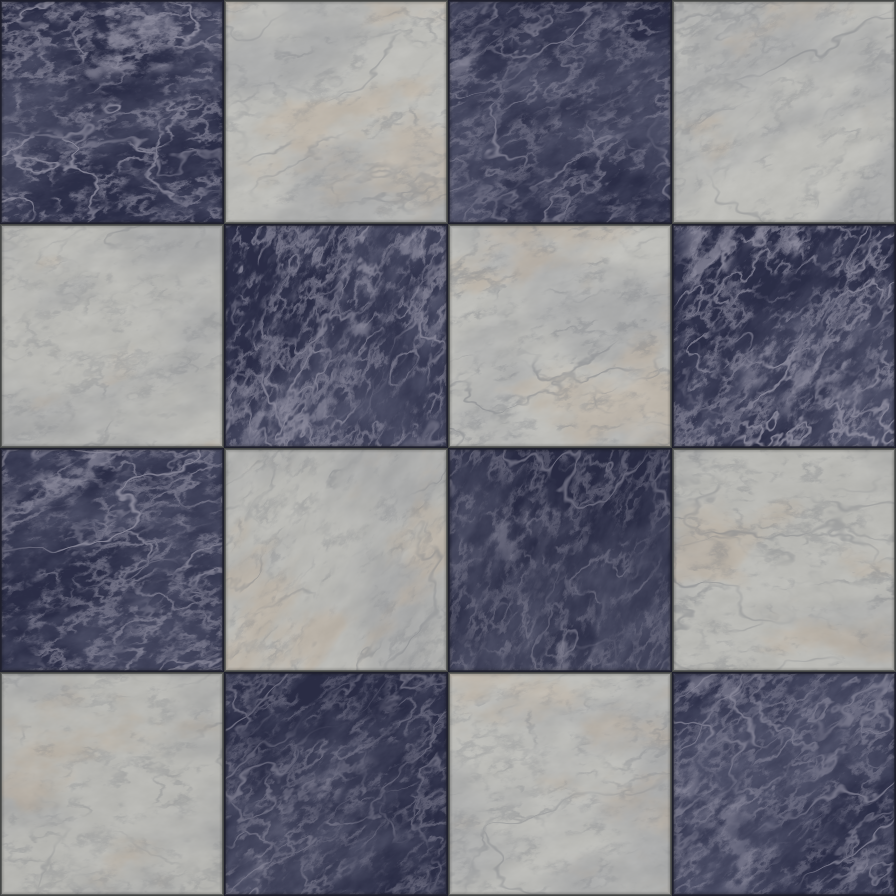
Write a WebGL 2 fragment shader that draws this texture.

```glsl
#version 300 es
precision highp float;
// Checkerboard of polished marble: four by four square tiles, pale grey and navy.
// Each tile has its own seed, grain direction and veins (level lines of warped
// noise); narrow dark joints with a soft bevel separate the wrapping tiles.

uniform vec2 u_resolution;
out vec4 fragColor;

const float TILES = 4.0;
const float JOINT = 0.007;   // half width, in tile units
const float BEVEL = 0.024;

const vec3 NAVY_DEEP = vec3(0.165, 0.175, 0.270);
const vec3 NAVY_HAZE = vec3(0.315, 0.325, 0.415);
const vec3 NAVY_VEIN = vec3(0.560, 0.555, 0.620);
const vec3 PALE_BASE = vec3(0.725, 0.725, 0.710);
const vec3 PALE_CLOUD = vec3(0.635, 0.640, 0.645);
const vec3 PALE_VEIN = vec3(0.490, 0.500, 0.520);
const vec3 PALE_WARM = vec3(0.730, 0.675, 0.610);
const vec3 JOINT_NAVY = vec3(0.120, 0.125, 0.180);
const vec3 JOINT_PALE = vec3(0.270, 0.280, 0.275);

float hash(vec2 cell, float seed) {
  vec3 p = fract(vec3(cell, seed) * vec3(0.1031, 0.1030, 0.0973));
  p += dot(p, p.yzx + 33.33);
  return fract((p.x + p.y) * p.z);
}

float noise(vec2 p, float seed) {
  vec2 c = floor(p), f = fract(p);
  f = f * f * (3.0 - 2.0 * f);
  return mix(mix(hash(c, seed), hash(c + vec2(1, 0), seed), f.x),
             mix(hash(c + vec2(0, 1), seed), hash(c + 1.0, seed), f.x), f.y);
}

float fbm(vec2 p, float seed) {
  float sum = 0.0, amp = 0.516;
  for (int i = 0; i < 5; i++) {
    sum += amp * noise(p, seed);
    p = mat2(1.6, 1.2, -1.2, 1.6) * p + 7.3;
    amp *= 0.5;
  }
  return sum;
}

// Broken lines along the middle level of noise, at doubling frequencies.
float veins(vec2 p, float seed, float width, float sparsity) {
  float result = 0.0, freq = 2.3;
  for (int i = 0; i < 4; i++) {
    float s = seed + float(i);
    float level = abs(fbm(p * freq, s) - 0.5);
    float line = 1.0 - smoothstep(0.0, width * freq, level);
    float mask = smoothstep(sparsity, sparsity + 0.3, fbm(p * freq * 0.7 + 3.7, s + 4.0));
    result = max(result, line * mask * (1.0 - 0.12 * float(i)));
    freq *= 2.0;
  }
  return result;
}

vec3 navyMarble(vec2 p, float seed, float strength) {
  float haze = smoothstep(0.28, 0.72, fbm(p * 1.8, seed + 9.0));
  float dust = fbm(p * 16.0, seed + 10.0);
  vec3 col = mix(NAVY_DEEP, NAVY_HAZE, clamp(haze * 0.75 + (dust - 0.5) * 0.8, 0.0, 1.0));
  // Pale crusts gather where the broad noise peaks.
  float crust = smoothstep(0.56, 0.76, fbm(p * 3.2, seed + 11.0))
              * smoothstep(0.42, 0.66, dust);
  col = mix(col, NAVY_VEIN, crust * strength * 0.75);
  return mix(col, NAVY_VEIN, veins(p, seed, 0.008, 0.36) * strength);
}

vec3 paleMarble(vec2 p, float seed, float strength) {
  float cloud = smoothstep(0.38, 0.74, fbm(p * 2.6, seed + 9.0));
  float warm = smoothstep(0.54, 0.78, fbm(p * 4.0, seed + 10.0));
  vec3 col = mix(PALE_BASE, PALE_CLOUD, cloud * 0.8);
  col = mix(col, PALE_WARM, warm * 0.5);
  col += (fbm(p * 15.0, seed + 11.0) - 0.5) * 0.06;
  return mix(col, PALE_VEIN, veins(p, seed, 0.009, 0.47) * strength * 0.65);
}

// Coordinates turned to the grain and stretched along it.
vec2 grain(vec2 p, float angle) {
  vec2 along = vec2(cos(angle), sin(angle));
  return vec2(dot(p, along) * 0.75, dot(p, vec2(-along.y, along.x)) * 1.3);
}

void main() {
  vec2 grid = gl_FragCoord.xy / u_resolution * TILES;
  vec2 tile = mod(floor(grid), TILES);
  vec2 local = fract(grid) - 0.5;
  float pixel = TILES / min(u_resolution.x, u_resolution.y);

  // Per-tile variation
  float seed = 17.0 * tile.x + 71.0 * tile.y + 5.0;
  float turn = hash(tile, seed + 12.0);
  float strength = mix(0.6, 0.95, hash(tile, seed + 13.0));
  float tone = mix(0.97, 1.03, hash(tile, seed + 14.0));

  bool isNavy = mod(tile.x + tile.y, 2.0) > 0.5;
  vec2 p = grain(local, mix(0.05, isNavy ? 1.2 : 0.8, turn));
  vec3 col = isNavy ? navyMarble(p, seed, strength) : paleMarble(p, seed, strength);
  col *= tone;

  // Bevel and joint
  vec2 inset = 0.5 - abs(local);
  float edge = min(inset.x, inset.y);
  vec3 jointColor = isNavy ? JOINT_NAVY : JOINT_PALE;
  col *= mix(0.84, 1.0, smoothstep(JOINT, BEVEL, edge));
  col = mix(jointColor, col, smoothstep(JOINT - pixel * 0.5, JOINT + pixel * 0.7, edge));
  fragColor = vec4(col, 1.0);
}
```
